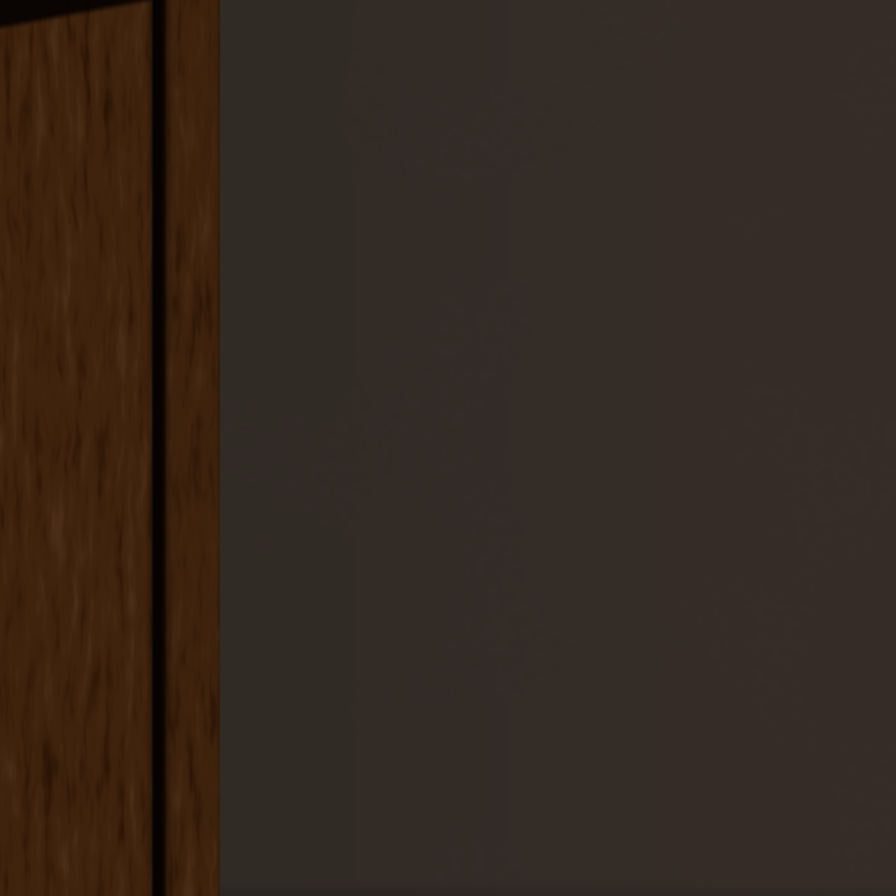
Write a Shadertoy shader that draws this texture.

```glsl
// A dark oak panel with a vertical groove and a trim strip, beside a plain
// dim wall. Stretched gradient noise, bent by slower noise, gives the grain;
// soft steps place the groove, the slanted top shadow and the wall edge.

const float WALL_EDGE = 0.2455;      // where the wood meets the wall
const float GROOVE_LEFT = 0.1700;
const float GROOVE_RIGHT = 0.1850;
const float SHADOW_DROP = 0.031;     // depth of the top shadow at the left side
const float SHADOW_SLOPE = 0.185;
const vec2 GRAIN_SCALE = vec2(85.0, 11.0);
const vec2 FIBRE_SCALE = vec2(210.0, 38.0);
const float GRAIN_BEND = 0.008;
const float WALL_MOTTLE = 0.006;

const vec3 WOOD_DARK = vec3(0.170, 0.080, 0.020);
const vec3 WOOD_MID = vec3(0.248, 0.136, 0.050);
const vec3 WOOD_LIGHT = vec3(0.300, 0.185, 0.095);
const vec3 GROOVE_BLACK = vec3(0.025, 0.008, 0.004);
const vec3 GROOVE_BROWN = vec3(0.085, 0.035, 0.010);
const vec3 WALL_LEFT = vec3(0.192, 0.168, 0.149);
const vec3 WALL_RIGHT = vec3(0.210, 0.174, 0.154);

vec2 hashGradient(vec2 cell) {
    vec3 p = fract(vec3(cell.xyx) * vec3(0.1031, 0.1030, 0.0973));
    p += dot(p, p.yzx + 33.33);
    return 2.0 * fract((p.xx + p.yz) * p.zy) - 1.0;
}

float gradientNoise(vec2 p) {
    vec2 i = floor(p);
    vec2 f = p - i;
    vec2 w = f * f * f * (f * (f * 6.0 - 15.0) + 10.0);
    float a = dot(hashGradient(i), f);
    float b = dot(hashGradient(i + vec2(1, 0)), f - vec2(1, 0));
    float c = dot(hashGradient(i + vec2(0, 1)), f - vec2(0, 1));
    float d = dot(hashGradient(i + vec2(1, 1)), f - vec2(1, 1));
    return mix(mix(a, b, w.x), mix(c, d, w.x), w.y);
}

// Smoothed step, centred on an edge.
float softStep(float edge, float width, float x) {
    return smoothstep(edge - width, edge + width, x);
}

vec3 woodColor(vec2 uv) {
    // The trim is a separate board, so its grain is offset.
    float trim = step(0.5 * (GROOVE_LEFT + GROOVE_RIGHT), uv.x);
    vec2 p = uv + trim * vec2(3.7, 5.3);
    p.x += GRAIN_BEND * gradientNoise(p * vec2(14.0, 7.0));
    p.x += 0.3 * GRAIN_BEND * gradientNoise(p * vec2(40.0, 28.0));

    float grain = gradientNoise(p * GRAIN_SCALE);
    float fibre = gradientNoise(p * FIBRE_SCALE + 17.0);
    float patches = gradientNoise(p * vec2(16.0, 4.0) + 41.0);
    float tone = 0.95 * grain + 0.45 * fibre + 0.30 * patches;

    vec3 color = mix(WOOD_MID, WOOD_DARK, smoothstep(0.0, 0.75, -tone));
    color = mix(color, WOOD_LIGHT, smoothstep(0.0, 0.75, tone));
    return color * mix(1.0, 0.97, trim);
}

vec3 wallColor(vec2 uv) {
    vec3 color = mix(WALL_LEFT, WALL_RIGHT, smoothstep(WALL_EDGE, 0.95, uv.x));
    float mottle = gradientNoise(uv * 70.0) + 0.6 * gradientNoise(uv * 150.0);
    float patches = smoothstep(-0.1, 0.4, gradientNoise(uv * 5.0 + 9.0));
    color += WALL_MOTTLE * mottle * patches;
    // Faint dark band along the foot of the wall.
    return color * mix(0.90, 1.0, smoothstep(0.0, 0.018, uv.y));
}

void mainImage(out vec4 fragColor, in vec2 fragCoord) {
    vec2 uv = fragCoord / iResolution.xy;
    float aa = 1.0 / min(iResolution.x, iResolution.y);

    // Board, dimmed where it rolls into the groove and the outer edge.
    vec3 wood = woodColor(uv);
    float grooveDistance = max(GROOVE_LEFT - uv.x, uv.x - GROOVE_RIGHT);
    wood *= mix(0.72, 1.0, smoothstep(0.0, 0.009, grooveDistance));
    wood *= mix(0.80, 1.0, smoothstep(0.0, 0.005, WALL_EDGE - uv.x));

    // Groove: a black cut with a dim brown right flank.
    float inGroove = softStep(GROOVE_LEFT, max(aa, 0.002), uv.x)
                   * (1.0 - softStep(GROOVE_RIGHT, max(aa, 0.002), uv.x));
    float flank = smoothstep(0.178, 0.185, uv.x);
    wood = mix(wood, mix(GROOVE_BLACK, GROOVE_BROWN, flank), inGroove);

    // Slanted shadow across the top of the main panel.
    float shadowLine = 1.0 - SHADOW_DROP + SHADOW_SLOPE * uv.x;
    float shadow = softStep(shadowLine, max(aa, 0.005), uv.y);
    shadow *= 1.0 - softStep(GROOVE_RIGHT, 0.003, uv.x);
    wood = mix(wood, GROOVE_BLACK, 0.94 * shadow);

    vec3 color = mix(wood, wallColor(uv), softStep(WALL_EDGE, aa, uv.x));
    fragColor = vec4(color, 1.0);
}
```
